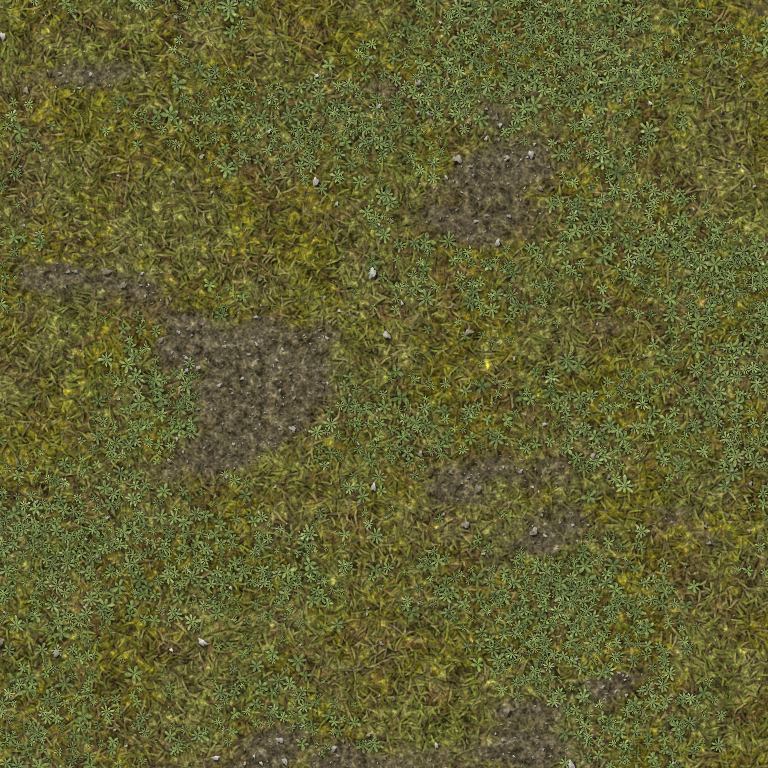
This texture is drawn by a Shadertoy shader. Its source:

```glsl
const vec3 SHADOW = vec3(0.23, 0.20, 0.09);
const vec3 MOSS   = vec3(0.42, 0.39, 0.11);
const vec3 TURF   = vec3(0.42, 0.42, 0.21);
const vec3 EARTH  = vec3(0.38, 0.31, 0.18);
const vec3 SOIL   = vec3(0.37, 0.335, 0.27);
const vec3 STRAW  = vec3(0.54, 0.50, 0.32);
const vec3 BLADE  = vec3(0.47, 0.50, 0.20);
const vec3 HERB   = vec3(0.45, 0.53, 0.27);
const vec3 PALE   = vec3(0.60, 0.65, 0.43);
const vec3 STONE  = vec3(0.70, 0.69, 0.67);

const vec2  PATCH_SCALE = vec2(2.6, 4.4);
const float GRAIN_SCALE = 75.0;
const float GRAIN_CONTRAST = 0.62;
const int   BLADE_LAYERS = 5;
const float BLADE_CELL = 0.015;
const float BLADE_WIDTH = 0.0014;
const float ROSETTE_CELL = 0.021;
const float STONE_CELL = 0.034;
const float TAU = 6.2831853;

vec3 hash3(vec2 cell, int seed) {
    uvec3 v = uvec3(ivec3(ivec2(cell), seed) + 4096);
    v = v * 1664525u + 1013904223u;
    v.x += v.y * v.z; v.y += v.z * v.x; v.z += v.x * v.y;
    v ^= v >> 16u;
    v.x += v.y * v.z; v.y += v.z * v.x; v.z += v.x * v.y;
    return vec3(v >> 8u) / 16777216.0;
}

float slope(vec2 cell, vec2 offset) {
    float a = TAU * hash3(cell, 0).x;
    return dot(vec2(cos(a), sin(a)), offset);
}

float gradientNoise(vec2 p) {
    vec2 i = floor(p), f = p - i;
    vec2 u = f * f * f * (f * (f * 6.0 - 15.0) + 10.0);
    vec2 e = vec2(1.0, 0.0);
    return mix(mix(slope(i, f), slope(i + e.xy, f - e.xy), u.x),
               mix(slope(i + e.yx, f - e.yx), slope(i + 1.0, f - 1.0), u.x), u.y);
}

float fbm(vec2 p, int octaves, float gain) {
    float sum = 0.0, amp = 1.0;
    for (int i = 0; i < octaves; i++) {
        sum += amp * gradientNoise(p);
        p = mat2(1.6, 1.2, -1.2, 1.6) * p + 17.3;
        amp *= gain;
    }
    return sum;
}

mat2 turn(float a) { return mat2(cos(a), -sin(a), sin(a), cos(a)); }

// Bare ground lies in ragged patches, wider than tall
float soilAmount(vec2 p) {
    return smoothstep(0.18, 0.44, fbm(p * PATCH_SCALE + 3.7, 5, 0.55));
}

vec3 groundColor(vec2 p, float soil) {
    float tone = fbm(p * 9.0 + 40.0, 4, 0.65);
    float warmth = fbm(p * 16.0 + 80.0, 4, 0.7);
    vec3 c = mix(TURF, MOSS, smoothstep(-0.2, 0.35, tone));
    c = mix(c, EARTH, 0.8 * smoothstep(0.0, 0.5, warmth));
    c = mix(c, SOIL, 0.9 * soil);
    float grain = fbm(p * GRAIN_SCALE, 3, 0.85);
    float clump = fbm(p * 24.0 + 11.0, 2, 0.6);
    float light = GRAIN_CONTRAST * grain + mix(0.4, 0.15, soil) * clump;
    return mix(SHADOW * 0.7, c * exp(light), smoothstep(-0.95, -0.1, light));
}

// Thin tapering blades and dry stalks in every direction
void drawBlades(inout vec3 c, vec2 p, float soil, float soft) {
    float growth = gradientNoise(p * 11.0 + 60.0);
    for (int layer = 0; layer < BLADE_LAYERS; layer++) {
        vec2 g = turn(float(layer) * 1.1) * p / BLADE_CELL + float(layer) * 31.0;
        for (int k = 0; k < 9; k++) {
            vec2 cell = floor(g) + vec2(k % 3, k / 3) - 1.0;
            vec3 place = hash3(cell, 10 + layer), look = hash3(cell, 20 + layer);
            vec2 q = turn(TAU * place.z) * (g - cell - place.xy) * BLADE_CELL;
            float x = q.x / (BLADE_CELL * mix(0.25, 0.75, look.x));
            if (abs(x) > 1.0) continue;
            q.y += 0.0012 * x * x;
            float w = BLADE_WIDTH * (1.0 - x * x);
            float body = smoothstep(soft, -soft, abs(q.y) - w);
            float shade = smoothstep(soft, -soft, abs(q.y + 0.0022) - w);
            vec3 tint = mix(STRAW, BLADE, smoothstep(0.2, 0.7, look.y + growth));
            tint = mix(tint, EARTH, step(0.78, look.z));
            tint = mix(tint, SOIL * 1.1, 0.6 * soil);
            tint *= mix(0.65, 1.25, fract(look.z * 7.0)) * (1.0 + 0.15 * x);
            float cover = mix(0.8, 0.28, soil);
            c *= 1.0 - 0.28 * shade * cover;
            c = mix(c, tint, body * cover);
        }
    }
}

// Leafy rosettes gather in herb beds
void drawRosettes(inout vec3 c, vec2 p, float soft) {
    for (int layer = 0; layer < 3; layer++) {
        float size = ROSETTE_CELL * (1.0 - 0.2 * float(layer));
        vec2 g = p / size + float(layer) * 19.4;
        for (int k = 0; k < 9; k++) {
            vec2 cell = floor(g) + vec2(k % 3, k / 3) - 1.0;
            vec3 place = hash3(cell, 30 + layer), look = hash3(cell, 40 + layer);
            vec2 d = (g - cell - place.xy) * size;
            float radius = size * mix(0.3, 0.7, look.x), r = length(d);
            if (r > radius * 1.25) continue;
            vec2 home = p - d;
            float bed = gradientNoise(home * vec2(3.5, 5.0) + 25.0) - 0.5 * soilAmount(home);
            if (look.y > 0.25 + 1.3 * bed) continue;
            float leaves = floor(mix(5.0, 10.0, look.z));
            float a = atan(d.y, d.x) + TAU * place.z;
            float ridge = abs(cos(0.5 * leaves * a + 0.4 * sin(a * 2.0)));
            float reach = radius * (0.2 + 0.8 * ridge * (0.8 + 0.2 * sin(a * 3.0)));
            float leaf = smoothstep(soft, -soft, r - reach);
            c *= 1.0 - 0.4 * smoothstep(radius * 1.2, radius * 0.3, r);
            vec3 tint = mix(HERB, PALE, look.z * r / radius + 0.2 * look.x);
            tint *= mix(0.6, 1.12, ridge) * mix(0.8, 1.1, fract(look.y * 37.0));
            tint *= 1.0 + 0.35 * gradientNoise(p * 230.0);
            c = mix(c, tint, 0.85 * leaf);
        }
    }
}

// Chipped stones and small pebbles, mostly on bare ground
void drawStones(inout vec3 c, vec2 p, float soft) {
    for (int layer = 0; layer < 3; layer++) {
        float size = STONE_CELL / (1.0 + 1.2 * float(layer));
        vec2 g = p / size + float(layer) * 13.7;
        for (int k = 0; k < 9; k++) {
            vec2 cell = floor(g) + vec2(k % 3, k / 3) - 1.0;
            vec3 place = hash3(cell, 50 + layer), look = hash3(cell, 60 + layer);
            vec2 d = (g - cell - place.xy) * size;
            float radius = size * mix(0.06, 0.17, look.x * look.x);
            if (length(d) > radius * 3.0) continue;
            if (look.y > mix(0.05, 0.42, soilAmount(p - d))) continue;
            vec2 q = turn(TAU * place.z) * d * vec2(0.8, 1.3);
            float a = atan(q.y, q.x);
            float edge = radius * (1.0 + 0.18 * sin(a * 3.0 + look.z * TAU) + 0.1 * sin(a * 5.0));
            float shade = length(d + vec2(-0.3, 0.5) * radius) - radius * 1.1;
            c *= 1.0 - 0.5 * smoothstep(soft, -soft, shade);
            vec3 tint = mix(SOIL * 1.25, STONE, look.z) * (1.0 + 0.2 * d.y / radius);
            tint *= 1.0 + 0.2 * gradientNoise(p * 180.0);
            c = mix(c, tint, smoothstep(soft, -soft, length(q) - edge));
        }
    }
}

void mainImage(out vec4 fragColor, in vec2 fragCoord) {
    vec2 p = fragCoord / iResolution.y;
    float soft = max(0.7 / iResolution.y, 0.0004);
    float soil = soilAmount(p);
    vec3 c = groundColor(p, soil);
    drawBlades(c, p, soil, soft);
    drawRosettes(c, p, soft);
    drawStones(c, p, soft);
    c *= 1.0 + 0.22 * fbm(p * 190.0 + 7.0, 2, 0.8);
    fragColor = vec4(clamp(c, 0.0, 1.0), 1.0);
}
```
